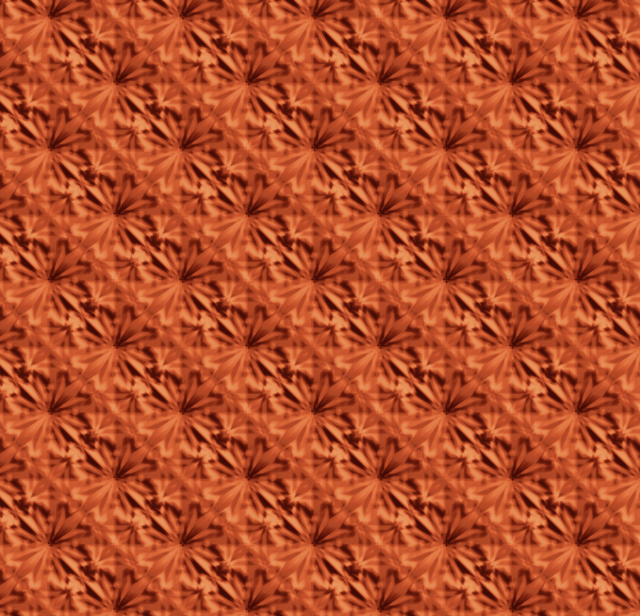
A Shadertoy shader for this pattern:

```glsl
// Carved copper relief: a centred lattice of pointed flowers and small stars over faceted shards.

const float PI = 3.14159265;
const float TILES_ACROSS = 4.855;
const vec2  FLOWER_ORIGIN = vec2(0.371, 0.535);  // first flower, in tiles
const vec2  LIGHT_DIR = vec2(0.68, 0.733);       // lit from the upper right
const float BEVEL = 0.024;                       // edge softness, in tiles
const float CONTRAST_KNEE = 0.70;                // lower is harsher
const float HEIGHT_TINT = 0.9;                   // raised parts are paler
const float BOWL_DEPTH = 0.05;                   // flowers sink towards their hearts
const float SHARDS_PER_TILE = 7.0;
const float SHARD_SLOPE = 1.0;
const float GLINT = 0.25;

// Tones from deepest shadow to highlight, and where each sits on the ramp
const vec3 TONES[6] = vec3[6](
    vec3(0.25, 0.04, 0.02), vec3(0.50, 0.14, 0.06), vec3(0.67, 0.27, 0.14),
    vec3(0.74, 0.29, 0.15), vec3(0.86, 0.41, 0.22), vec3(0.91, 0.59, 0.37));
const float STOPS[6] = float[6](0.05, 0.18, 0.34, 0.53, 0.76, 0.98);

vec2 hash22(vec2 p) {
    vec3 k = fract(p.xyx * vec3(0.1031, 0.1030, 0.0973));
    k += dot(k, k.yzx + 33.33);
    return fract((k.xx + k.yz) * k.zy);
}

// Offset from the nearest copy of a lattice site
vec2 nearestCopy(vec2 p, vec2 site) {
    return fract(p - site + 0.5) - 0.5;
}

// Ridged petals around the origin; the first lies half a sector above the x axis
float petals(vec2 q, float count, float reach, float halfWidth, float slope) {
    float sector = 2.0 * PI / count;
    float angle = mod(atan(q.y, q.x + 1e-6), sector) - 0.5 * sector;
    vec2 local = length(q) * vec2(cos(angle), abs(sin(angle)));
    float along = clamp(local.x / reach, 0.0, 1.0);
    float edge = halfWidth * 4.0 * along * (1.0 - along);
    return slope * max(edge - local.y, 0.0);
}

// Four-sided pits, mirrored about every flower and star
float shards(vec2 p) {
    vec2 folded = abs(fract(p) - 0.5);
    if (folded.y > folded.x) folded = folded.yx;
    if (folded.x + folded.y > 0.5) folded = 0.5 - folded.yx;
    vec2 g = folded * SHARDS_PER_TILE;
    vec2 cell = floor(g);
    float nearest = 4.0;
    for (int j = -1; j <= 1; j++)
    for (int i = -1; i <= 1; i++) {
        vec2 id = cell + vec2(i, j);
        vec2 d = abs(id + hash22(id + 41.0) - g);
        nearest = min(nearest, 0.7 * (d.x + d.y));
    }
    return nearest / SHARDS_PER_TILE;
}

float relief(vec2 p) {
    float carved = 0.0;
    // Two large flowers per tile, the second a touch shorter
    for (int i = 0; i < 2; i++) {
        float second = float(i);
        vec2 q = nearestCopy(p, vec2(0.5 * second));
        carved = max(carved, petals(q, 8.0, 0.37 - 0.01 * second, 0.075, 0.8));
        carved = max(carved, petals(q, 4.0, 0.45 - 0.01 * second, 0.062, 1.5));
    }
    // Small stars in the gaps
    carved = max(carved, petals(nearestCopy(p, vec2(0.5, 0.0)), 4.0, 0.21, 0.055, 0.95));
    carved = max(carved, petals(nearestCopy(p, vec2(0.0, 0.5)), 4.0, 0.23, 0.06, 0.9));
    float exposed = 1.0 - 0.8 * smoothstep(0.0, 0.035, carved);
    vec2 swell = cos(2.0 * PI * p);
    return carved + SHARD_SLOPE * exposed * shards(p) - BOWL_DEPTH * swell.x * swell.y;
}

vec3 copperRamp(float t) {
    vec3 color = TONES[0];
    for (int i = 1; i < 6; i++)
        color = mix(color, TONES[i], clamp((t - STOPS[i - 1]) / (STOPS[i] - STOPS[i - 1]), 0.0, 1.0));
    return color;
}

void mainImage(out vec4 fragColor, in vec2 fragCoord) {
    vec2 p = fragCoord / iResolution.x * TILES_ACROSS - FLOWER_ORIGIN;

    // Slope facing the light, deeper along the falling rows of flowers
    vec2 tap = LIGHT_DIR * BEVEL;
    float away = relief(p - tap);
    float toward = relief(p + tap);
    float facing = (away - toward) / (2.0 * BEVEL);
    facing *= 1.05 + 0.4 * cos(2.0 * PI * (p.x + p.y));

    float tone = 0.5 + 0.5 * facing * inversesqrt(facing * facing + CONTRAST_KNEE * CONTRAST_KNEE);
    tone += HEIGHT_TINT * (0.5 * (away + toward) - 0.06);

    // Bright heart of one star in each tile
    vec2 heart = nearestCopy(p, vec2(0.5, 0.03));
    tone += GLINT * exp(-dot(heart, heart) * 500.0);

    fragColor = vec4(copperRamp(tone), 1.0);
}
```
